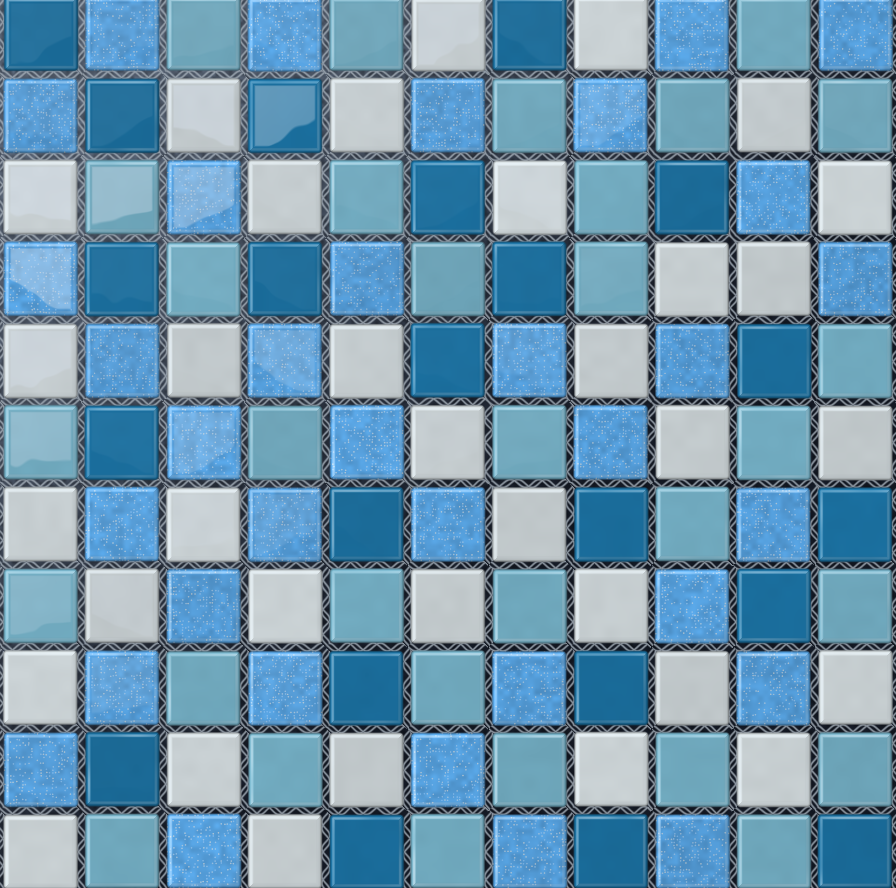
A Shadertoy shader for this texture:

```glsl
#define COLUMNS 11.0
#define ROWS 10.86
#define ROW_SHIFT 0.053
#define TILE_HALF 0.455
#define CORNER 0.05
#define BEVEL 0.06
#define THREAD_WIDTH 0.011
#define THREAD_WAVES 6.0
#define GLITTER_GRID 27.0
#define GLITTER_DENSITY 0.34
#define SEED 17.0

const float TAU = 6.2831853;
const vec3 WHITE_GLASS = vec3(0.77, 0.80, 0.81);
const vec3 TEAL_GLASS = vec3(0.43, 0.65, 0.73);
const vec3 DEEP_GLASS = vec3(0.10, 0.42, 0.60);
const vec3 GLITTER_GLASS = vec3(0.32, 0.60, 0.83);
const vec3 BACKING_DARK = vec3(0.07, 0.09, 0.13);
const vec3 BACKING_LIT = vec3(0.31, 0.35, 0.41);
const vec3 THREAD = vec3(0.63, 0.67, 0.71);

float hash(vec2 p) {
    vec3 q = fract((p.xyx + SEED) * vec3(0.1031, 0.1030, 0.0973));
    q += dot(q, q.yzx + 33.33);
    return fract((q.x + q.y) * q.z);
}

float noise(vec2 p) {
    vec2 i = floor(p), f = fract(p);
    f = f * f * (3.0 - 2.0 * f);
    return mix(mix(hash(i), hash(i + vec2(1, 0)), f.x),
               mix(hash(i + vec2(0, 1)), hash(i + vec2(1, 1)), f.x), f.y);
}

float roundedBox(vec2 p, float halfSize, float radius) {
    vec2 e = abs(p) - halfSize + radius;
    return length(max(e, 0.0)) + min(max(e.x, e.y), 0.0) - radius;
}

// Glass kinds: 0 white, 1 teal, 2 deep, 3 glitter
int randomKind(vec2 id) {
    float h = hash(id + 3.0);
    return int(h > 0.26) + int(h > 0.54) + int(h > 0.78);
}

// Odd cells step to a kind that their four neighbours do not use
int tileKind(vec2 id) {
    int kind = randomKind(id);
    if (mod(id.x + id.y, 2.0) < 0.5) return kind;
    int l = randomKind(id - vec2(1, 0)), r = randomKind(id + vec2(1, 0));
    int b = randomKind(id - vec2(0, 1)), t = randomKind(id + vec2(0, 1));
    for (int i = 0; i < 3; i++)
        if (kind == l || kind == r || kind == b || kind == t) kind = (kind + 1) % 4;
    return kind;
}

// Coverage of two crossing wavy threads along a joint
float threads(float along, float across, float px) {
    float phase = TAU * THREAD_WAVES * along + 2.0 * noise(vec2(along * 2.0, 5.0));
    float amp = 0.048, nearest = 1.0;
    for (float s = -1.0; s < 2.0; s += 2.0) {
        float a = phase * 0.5 + s * 0.8;
        float slope = amp * TAU * THREAD_WAVES * 0.5 * cos(a);
        nearest = min(nearest, abs(across - s * amp * sin(a)) / sqrt(1.0 + slope * slope));
    }
    return 1.0 - smoothstep(-px, px, nearest - THREAD_WIDTH);
}

// Small round flecks, one candidate per grid cell
vec3 glitter(vec2 p, float px) {
    vec2 g = p * GLITTER_GRID, id = floor(g);
    vec2 centre = 0.3 + 0.4 * vec2(hash(id + 7.0), hash(id + 19.0));
    float aa = px * GLITTER_GRID * 0.6;
    float fleck = 1.0 - smoothstep(0.25 - aa, 0.25 + aa, length(fract(g) - centre));
    fleck *= step(1.0 - GLITTER_DENSITY, hash(id));
    vec3 tint = mix(vec3(0.55, 0.75, 0.95), vec3(0.92, 0.86, 0.80), hash(id + 41.0));
    return mix(GLITTER_GLASS * (0.93 + 0.16 * noise(g * 0.5)), tint, fleck * 0.6);
}

void mainImage(out vec4 fragColor, in vec2 fragCoord) {
    vec2 uv = fragCoord / iResolution.xy;
    vec2 p = uv * vec2(COLUMNS, ROWS) + vec2(0.0, ROW_SHIFT);
    float px = COLUMNS / iResolution.x;
    float window = smoothstep(0.35, 0.95, 0.5 * (1.0 - uv.x + uv.y));
    vec2 id = floor(p);

    // Backing and mesh in the joints
    vec2 joint = fract(p + 0.5) - 0.5;
    vec3 col = mix(BACKING_DARK, BACKING_LIT, window) * (0.8 + 0.4 * noise(p * 24.0));
    float mesh = abs(joint.x) < abs(joint.y) ? threads(p.y, joint.x, px)
                                             : threads(p.x, joint.y, px);
    col = mix(col, THREAD, mesh * 0.85);

    // Tile set slightly off its cell centre
    vec2 q = p - id - 0.5 + 0.014 * (vec2(hash(id + 11.0), hash(id + 23.0)) - 0.5);
    float d = roundedBox(q, TILE_HALF, CORNER);
    int kind = tileKind(id);
    vec3 glass = kind == 0 ? WHITE_GLASS : kind == 1 ? TEAL_GLASS
               : kind == 2 ? DEEP_GLASS : glitter(p, px);
    glass *= 0.97 + 0.06 * hash(id + 31.0) + 0.03 * (noise(p * 6.0) - 0.5);

    // Bevel: lit at the left and top, shaded at the right and bottom
    vec2 side = abs(q.x) > abs(q.y) ? vec2(sign(q.x), 0.0) : vec2(0.0, sign(q.y));
    float facing = dot(side, vec2(-0.7, 0.7));
    float bevel = smoothstep(-BEVEL - 0.02, -BEVEL + 0.02, d);
    glass *= 1.0 + bevel * (0.02 + 0.14 * facing);
    glass *= 1.0 - 0.3 * smoothstep(-0.03, 0.0, d);
    float line = 1.0 - smoothstep(0.004, 0.014 + px, abs(d + BEVEL * 0.75));
    float shine = (0.16 + 0.24 * max(facing, 0.0)) * (0.5 + noise(p * 3.0));
    glass = mix(glass, vec3(0.93, 0.97, 1.0), line * shine);

    // Slanted window reflections toward the upper left
    float edge = q.y + (hash(id + 53.0) - 0.5) * 1.4 * q.x + 0.12 * (noise(p * 5.0) - 0.5);
    float glare = smoothstep(-0.02, 0.02, edge + 0.25) * (1.0 - smoothstep(-0.1, -0.07, d));
    glare *= step(0.65, hash(id + 67.0)) * 0.38 + 0.07;
    glass = mix(glass, vec3(0.84, 0.88, 0.93), glare * window);

    fragColor = vec4(mix(col, glass, 1.0 - smoothstep(-px, px, d)), 1.0);
}
```
